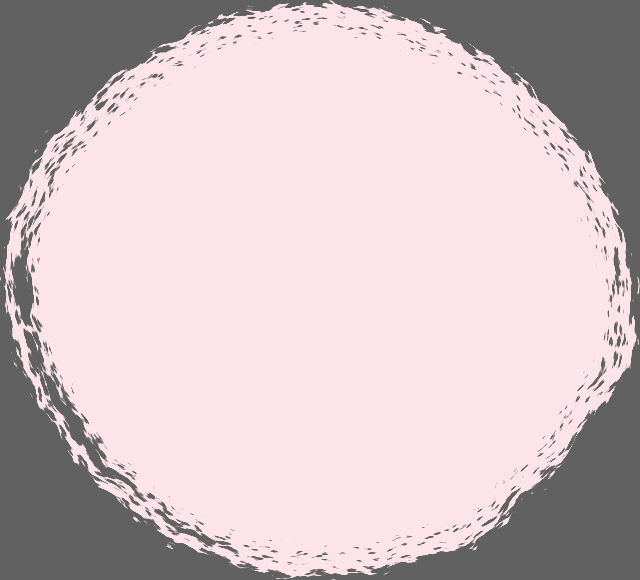
A Shadertoy shader for this background:

```glsl
const float TAU = 6.2831853;
const vec3 SLATE = vec3(0.38);
const vec3 BLUSH = vec3(0.988, 0.894, 0.918);

vec2 hash2(vec2 cell) {
    vec2 q = vec2(dot(cell, vec2(127.1, 311.7)), dot(cell, vec2(269.5, 183.3)));
    return fract(sin(q) * 43758.545);
}

// Distance to the nearest scattered point; repeats along x every `period` cells
float cellular(vec2 p, float period) {
    vec2 base = floor(p);
    float nearest = 2.0;
    for (int j = -1; j <= 1; j++) {
        for (int i = -1; i <= 1; i++) {
            vec2 cell = base + vec2(i, j);
            vec2 id = vec2(mod(cell.x, period), cell.y);
            nearest = min(nearest, length(cell + hash2(id) - p));
        }
    }
    return nearest;
}

float bell(float x, float width) {
    return exp(-x * x / (width * width));
}

// Bell-shaped weight around one direction of the circle
float lobe(float angle, float center, float width) {
    return bell(mod(angle - center + 0.5 * TAU, TAU) - 0.5 * TAU, width);
}

// Radius of the blob in each direction
float outline(float a) {
    float r = 0.5086 - 0.0057 * cos(a) + 0.023 * cos(2.0 * a) + 0.0072 * cos(4.0 * a);
    r += 0.021 * lobe(a, -0.19, 0.15) + 0.019 * lobe(a, -1.0, 0.18);
    r += 0.007 * lobe(a, 2.74, 0.25) - 0.013 * lobe(a, -2.75, 0.28);
    return r + 0.002 * sin(17.0 * a) + 0.0015 * sin(41.0 * a + 1.0);
}

// Bristle streaks stretched along the rim
float bristles(float angle, float depth) {
    float turn = angle / TAU;
    float drift = depth + 0.004 * sin(9.0 * angle) + 0.002 * sin(23.0 * angle + 2.0);
    float coarse = cellular(vec2(turn * 84.0, drift * 105.0), 84.0);
    float fine = cellular(vec2(turn * 190.0, drift * 230.0 + 40.0), 190.0);
    return 0.65 * coarse + 0.35 * fine;
}

// How worn the paint is, from direction and depth below the rim
float wear(float a, float depth) {
    float density = 0.23 + 0.18 * lobe(a, -2.6, 0.5) + 0.16 * lobe(a, 3.1, 0.35)
        + 0.09 * lobe(a, 2.55, 0.35) + 0.17 * lobe(a, -0.25, 0.13)
        + 0.07 * lobe(a, 0.4, 0.35);
    float amount = mix(-0.2, density, bell(depth - 0.032, 0.034));

    // Larger dry gaps: direction, depth, angular width, thickness
    vec4 gaps[6] = vec4[6](
        vec4(3.13, 0.030, 0.08, 0.014), vec4(0.07, 0.020, 0.07, 0.011),
        vec4(-0.87, 0.014, 0.14, 0.006), vec4(2.45, 0.014, 0.025, 0.009),
        vec4(-2.65, 0.026, 0.32, 0.010), vec4(-2.05, 0.020, 0.22, 0.006));
    for (int i = 0; i < 6; i++) {
        vec4 g = gaps[i];
        amount += 0.38 * lobe(a, g.x, g.z) * bell(depth - g.y, g.w);
    }
    return amount;
}

void mainImage(out vec4 fragColor, in vec2 fragCoord) {
    vec2 p = (fragCoord - 0.5 * iResolution.xy) / iResolution.y;
    float pixel = 1.0 / iResolution.y;
    float angle = atan(p.y, p.x);
    float depth = outline(angle) - length(p);
    float grain = bristles(angle, depth);

    // Ragged silhouette
    float rim = depth + 0.04 * (grain - 0.48);
    float paint = smoothstep(-1.5 * pixel, 1.5 * pixel, rim);

    // Dry-brush holes
    float softness = 45.0 * pixel;
    paint *= smoothstep(-softness, softness, grain - wear(angle, depth));

    fragColor = vec4(mix(SLATE, BLUSH, paint), 1.0);
}
```
